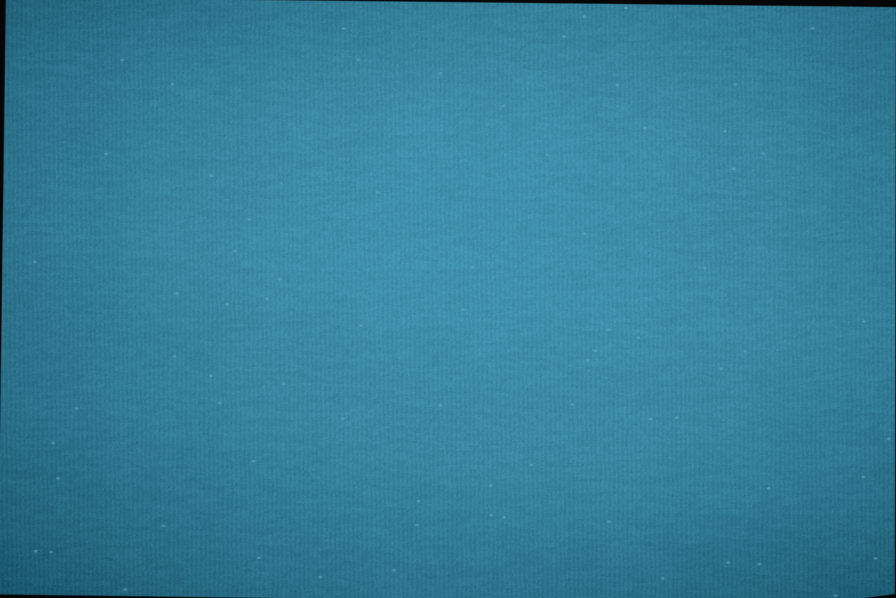
Write a WebGL 2 fragment shader that draws this texture.

```glsl
#version 300 es
precision highp float;
// Fine ribbed blue jersey under soft, off-centre light, with dark slivers
// at the slightly tilted cloth edges. Ribs are layered sines; yarn streaks,
// grain and pale lint come from cellular noise stretched along the rows.

uniform vec2 u_resolution;
out vec4 fragColor;

const float TAU = 6.2831853;
const float RIBS_PER_HEIGHT = 133.0;
const vec3 SHADE_BLUE = vec3(0.11, 0.36, 0.45);
const vec3 LIGHT_BLUE = vec3(0.24, 0.55, 0.66);
const vec3 LINT_BLUE = vec3(0.42, 0.68, 0.76);
const vec3 BACKDROP = vec3(0.012, 0.025, 0.028);

vec3 hash3(vec2 cell) {
    vec3 h = fract(cell.xyx * vec3(0.1031, 0.1030, 0.0973));
    h += dot(h, h.yxz + 33.33);
    return fract((h.xxy + h.yzz) * h.zyx);
}

// x: distance to the nearest point, y: random value of that point
vec2 cellular(vec2 p) {
    vec2 base = floor(p);
    vec2 nearest = vec2(8.0, 0.0);
    for (int j = -1; j <= 1; j++) {
        for (int i = -1; i <= 1; i++) {
            vec2 cell = base + vec2(i, j);
            vec3 rnd = hash3(cell);
            float d = length(cell + rnd.xy - p);
            if (d < nearest.x) nearest = vec2(d, rnd.z);
        }
    }
    return nearest;
}

// Vertical ribs, gently wavering, with a weak stitch rhythm along them
float ribs(vec2 p, float count) {
    float waver = 0.5 * sin(p.y * 47.0 + 3.0 * sin(p.x * 19.0))
                + 0.35 * sin(p.y * 131.0 + p.x * 83.0);
    float phase = TAU * count * (p.x + 0.008 * p.y) + waver;
    float stitch = 0.75 + 0.25 * sin(p.y * TAU * count * 0.6 + p.x * 210.0);
    return sin(phase) * stitch;
}

// Signed tone of yarn irregularities, roughly -1 to 1
float yarn(vec2 p) {
    float streak = cellular(p * vec2(20.0, 150.0)).y - 0.5;
    float fleck = cellular(p * vec2(75.0, 190.0) + 17.0).y - 0.5;
    float grain = cellular(p * vec2(260.0, 300.0) + 51.0).y - 0.5;
    return 0.55 * streak + 0.65 * fleck + 0.8 * grain;
}

// Broad, faint bands of uneven tone
float bands(vec2 p) {
    return sin(p.y * 9.0 + 1.4 * sin(p.x * 3.1))
         + 0.6 * sin(p.y * 23.0 + p.x * 2.7)
         + 0.4 * sin(p.x * 31.0 + sin(p.y * 6.0));
}

// Light falls off with squared distance from its centre
float falloff(vec2 uv, vec2 centre) {
    vec2 d = uv - centre;
    return 1.10 - 2.05 * dot(d, d);
}

// Sparse pale specks, a little wider than high
float lint(vec2 p, float density, float rarity) {
    vec2 cell = cellular(p * vec2(0.7, 1.0) * density);
    return step(1.0 - rarity, cell.y) * (1.0 - smoothstep(0.05, 0.15, cell.x));
}

// Positive inside the cloth, negative on the backdrop
float clothDistance(vec2 p, float width) {
    float x = p.x / width;
    float left = p.x - 0.0135 * (p.y - 0.28);
    float right = width - 0.002 * (1.0 - p.y) - p.x;
    float top = 1.0 - 0.017 * (x - 0.3) - p.y;
    float hem = max(0.006 - 0.02 * x, 0.2 * (x - 0.965));
    return min(min(left, right), min(top, p.y - hem));
}

void main() {
    vec2 uv = gl_FragCoord.xy / u_resolution;
    vec2 p = gl_FragCoord.xy / u_resolution.y;
    float width = u_resolution.x / u_resolution.y;
    float pixel = 1.0 / u_resolution.y;

    // Lighting and weave share one tone scale
    float tone = falloff(uv, vec2(0.55, 0.57));
    tone += 0.10 * ribs(p, RIBS_PER_HEIGHT);
    tone += 0.16 * yarn(p);
    tone += 0.025 * bands(p);

    vec3 cloth = mix(SHADE_BLUE, LIGHT_BLUE, clamp(tone, -0.45, 1.35));
    cloth = mix(cloth, LINT_BLUE, 0.5 * lint(p, 45.0, 0.03));

    float cover = smoothstep(-pixel, pixel, clothDistance(p, width));
    fragColor = vec4(mix(BACKDROP, cloth, cover), 1.0);
}
```
